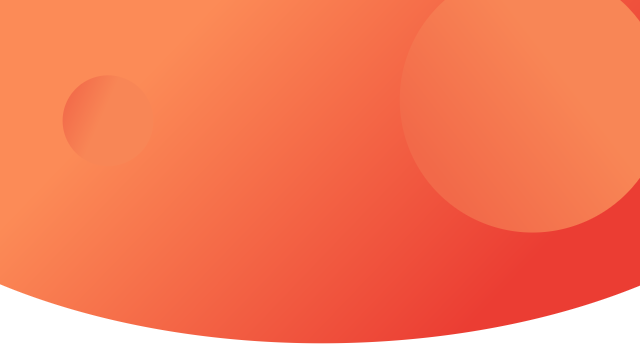
This background is drawn by a WebGL 1 fragment shader. Its source:

```glsl
precision highp float;

uniform vec2 u_resolution;

#define ORANGE vec3(0.988, 0.545, 0.340)
#define RED vec3(0.922, 0.240, 0.200)
#define PAPER vec3(1.0)
#define DISC_DARK vec3(0.948, 0.410, 0.285)
#define DISC_LIGHT vec3(0.974, 0.526, 0.336)
#define BIG_CENTER vec2(1.548, 0.710)
#define BIG_RADIUS 0.386
#define SMALL_CENTER vec2(0.314, 0.649)
#define SMALL_RADIUS 0.132
#define BOWL_CENTER vec2(0.935, 0.845)
#define BOWL_RADII vec2(1.546, 0.843)

// Position along the line from a to b, limited to 0..1
float ramp(vec2 p, vec2 a, vec2 b) {
  vec2 axis = b - a;
  return clamp(dot(p - a, axis) / dot(axis, axis), 0.0, 1.0);
}

float circleDistance(vec2 p, vec2 center, float radius) {
  return length(p - center) - radius;
}

// First-order distance to an ellipse, accurate near its edge
float ellipseDistance(vec2 p, vec2 center, vec2 radii) {
  vec2 q = (p - center) / radii;
  float k = length(q);
  return (k - 1.0) * k / max(length(q / radii), 1e-4);
}

// Antialiased inside mask, one pixel wide
float coverage(float dist, float pixel) {
  return clamp(0.5 - dist / pixel, 0.0, 1.0);
}

void main() {
  // Canvas height is one unit
  float pixel = 1.0 / u_resolution.y;
  vec2 p = gl_FragCoord.xy * pixel;

  // Diagonal backdrop
  vec3 color = mix(ORANGE, RED, ramp(p, vec2(0.331, 0.684), vec2(1.184, -0.133)));

  // Large disc, brightening to the upper right
  float bigRamp = ramp(p, vec2(1.256, 0.486), vec2(1.638, 0.780));
  float bigMask = coverage(circleDistance(p, BIG_CENTER, BIG_RADIUS), pixel);
  color = mix(color, mix(DISC_DARK, DISC_LIGHT, bigRamp), bigMask);

  // Small disc, shaded on its left side
  float smallRamp = ramp(p, vec2(0.180, 0.708), vec2(0.295, 0.657));
  float smallMask = coverage(circleDistance(p, SMALL_CENTER, SMALL_RADIUS), pixel);
  color = mix(color, mix(DISC_DARK, DISC_LIGHT, smallRamp), smallMask);

  // Curved lower border over white
  float bowlMask = coverage(ellipseDistance(p, BOWL_CENTER, BOWL_RADII), pixel);
  gl_FragColor = vec4(mix(PAPER, color, bowlMask), 1.0);
}
```
